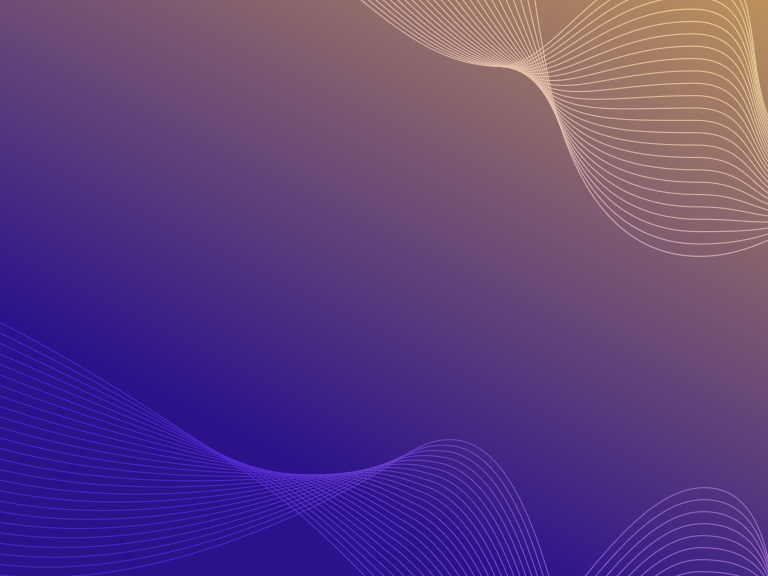
Give the GLSL for this background, as a Shadertoy shader.

```glsl
// Diagonal indigo-to-gold gradient with three woven ribbons of fine lines.
// Every ribbon blends one cubic Bezier guide into another; each blended
// curve is drawn by its distance, found by bisection and then projection.

#define CANVAS_HEIGHT 300.0
#define LINE_WIDTH 0.6
#define LINE_OPACITY 0.82
#define RIBBON_LINES 25
#define SMALL_RIBBON_LINES 9
#define GRADIENT_AXIS vec2(0.447, 0.894)
#define GRADIENT_START 0.40
#define GRADIENT_LENGTH 1.09

const vec3 INDIGO = vec3(0.165, 0.070, 0.545);
const vec3 GOLD = vec3(0.740, 0.570, 0.360);
const vec3 VIOLET_LINE = vec3(0.31, 0.15, 0.82);
const vec3 LILAC_LINE = vec3(0.64, 0.44, 0.80);
const vec3 ROSE_LINE = vec3(0.87, 0.70, 0.72);
const vec3 CREAM_LINE = vec3(0.94, 0.85, 0.60);

// Columns of a guide are its four control points.
vec2 bezier(mat4x2 guide, float u) {
    float v = 1.0 - u;
    return guide * vec4(v * v * v, 3.0 * v * v * u, 3.0 * v * u * u, u * u * u);
}

vec2 bezierTangent(mat4x2 guide, float u) {
    float v = 1.0 - u;
    return 3.0 * (v * v * (guide[1] - guide[0])
                + 2.0 * v * u * (guide[2] - guide[1])
                + u * u * (guide[3] - guide[2]));
}

// Distance to a curve that runs left to right; large beyond its ends.
float curveDistance(vec2 p, mat4x2 guide) {
    const float FAR = 1e3;
    const float MARGIN = 3.0;
    vec2 low = min(min(guide[0], guide[1]), min(guide[2], guide[3])) - MARGIN;
    vec2 high = max(max(guide[0], guide[1]), max(guide[2], guide[3])) + MARGIN;
    if (any(lessThan(p, low)) || any(greaterThan(p, high))) return FAR;

    // Find the point straight above or below, then slide to the nearest one.
    float u = 0.5;
    float stride = 0.25;
    for (int i = 0; i < 6; i++) {
        u += bezier(guide, u).x < p.x ? stride : -stride;
        stride *= 0.5;
    }
    for (int i = 0; i < 2; i++) {
        vec2 tangent = bezierTangent(guide, u);
        u += dot(p - bezier(guide, u), tangent) / max(dot(tangent, tangent), 1e-3);
    }
    return u < 0.0 || u > 1.0 ? FAR : distance(p, bezier(guide, u));
}

// Share of the background left uncovered by one section of a ribbon.
float ribbonGap(vec2 p, float pixel, int lines, mat4x2 first, mat4x2 last) {
    float gap = 1.0;
    float strength = LINE_OPACITY * min(1.0, LINE_WIDTH / pixel);
    for (int i = 0; i < lines; i++) {
        float k = float(i) / float(lines - 1);
        float d = curveDistance(p, first * (1.0 - k) + last * k);
        float edge = 0.5 * (LINE_WIDTH + pixel) - d;
        gap *= 1.0 - strength * clamp(edge / pixel, 0.0, 1.0);
    }
    return gap;
}

// Upper right: a fan, a tight pinch, then a broad swell.
float upperRibbon(vec2 p, float pixel) {
    if (p.x < 180.0 || p.y < 160.0) return 0.0;
    float gap = ribbonGap(p, pixel, RIBBON_LINES,
        mat4x2(187, 301, 213.5, 279, 234.5, 265.5, 260.5, 265.5),
        mat4x2(278.5, 301, 280, 289.5, 282, 279, 285, 262.5));
    gap *= ribbonGap(p, pixel, RIBBON_LINES,
        mat4x2(260.5, 265.5, 289, 265.5, 312.5, 321, 359.5, 321),
        mat4x2(285, 262.5, 294.5, 211.5, 317.5, 166.5, 364.5, 166.5));
    gap *= ribbonGap(p, pixel, RIBBON_LINES,
        mat4x2(359.5, 321, 401, 321, 385.5, 269, 402, 235),
        mat4x2(364.5, 166.5, 380, 166.5, 393, 171.5, 406, 177.5));
    return 1.0 - gap;
}

// Bottom: a long crossing wave on the left and a small hill on the right.
float lowerRibbons(vec2 p, float pixel) {
    if (p.y > 140.0) return 0.0;
    float gap = ribbonGap(p, pixel, RIBBON_LINES,
        mat4x2(-4, 134, 41.5, 111.5, 86, 82, 130, 52.5),
        mat4x2(-4, 1, 62.5, -7.5, 135.5, 19, 195.5, 53));
    gap *= ribbonGap(p, pixel, RIBBON_LINES,
        mat4x2(130, 52.5, 151, 38.5, 174.5, 16, 190, 0),
        mat4x2(195.5, 53, 213.5, 64.5, 221.5, 71, 234.5, 71));
    gap *= ribbonGap(p, pixel, RIBBON_LINES,
        mat4x2(190, 0, 208, -19, 221.5, -33.5, 229, -44),
        mat4x2(234.5, 71, 260.5, 71, 276, 34.5, 287, -4));
    gap *= ribbonGap(p, pixel, SMALL_RIBBON_LINES,
        mat4x2(320.5, -33, 333.5, -17.5, 346.5, -4, 364.5, -4),
        mat4x2(289.5, -19, 317.5, 16, 341, 46, 367, 46));
    gap *= ribbonGap(p, pixel, SMALL_RIBBON_LINES,
        mat4x2(364.5, -4, 385.5, -4, 396, -7.5, 403.5, -12.5),
        mat4x2(367, 46, 388, 46, 398, 26.5, 402, -2));
    return 1.0 - gap;
}

void mainImage(out vec4 fragColor, in vec2 fragCoord) {
    float pixel = CANVAS_HEIGHT / iResolution.y;
    vec2 p = fragCoord * pixel;
    float along = dot(p / CANVAS_HEIGHT, GRADIENT_AXIS);
    float warmth = clamp((along - GRADIENT_START) / GRADIENT_LENGTH, 0.0, 1.0);
    vec3 color = mix(INDIGO, GOLD, warmth);
    vec3 lowerTint = mix(VIOLET_LINE, LILAC_LINE, smoothstep(80.0, 400.0, p.x));
    vec3 upperTint = mix(ROSE_LINE, CREAM_LINE, smoothstep(0.5, 1.0, warmth));
    color = mix(color, lowerTint, lowerRibbons(p, pixel));
    color = mix(color, upperTint, upperRibbon(p, pixel));
    fragColor = vec4(color, 1.0);
}
```
